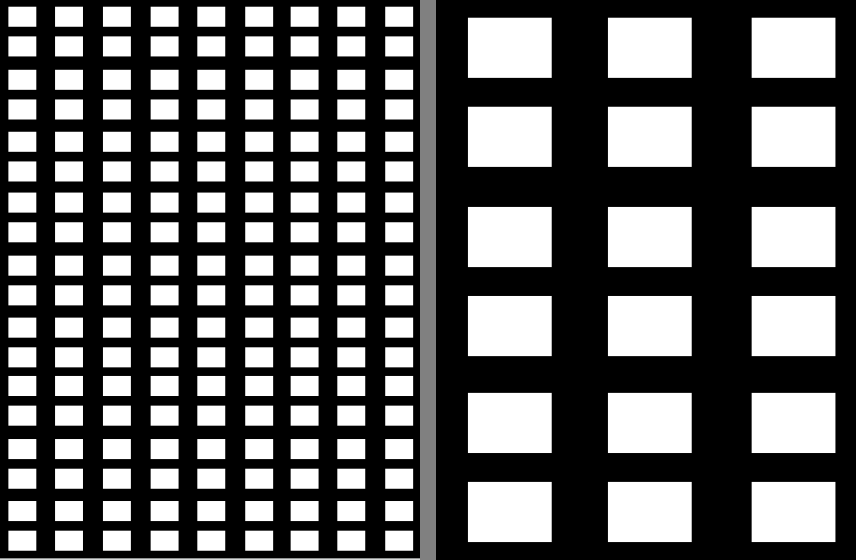
Left: the whole. Right: its middle third, enlarged.
A Shadertoy shader for this pattern:

```glsl
// Lengths are fractions of the canvas; x runs right, y runs down from the top.
const vec2 SHEET = vec2(576.0, 768.0);
const vec2 WINDOW_SIZE = vec2(38.3, 27.5) / SHEET;
const float PAIR_STEP = 40.7 / SHEET.y;

// Three blocks per axis, each holding three unevenly spaced cells
const vec3 BLOCK_X = vec3(11.5, 206.6, 398.6) / SHEET.x;
const vec3 CELL_X = vec3(0.0, 64.0, 129.7) / SHEET.x;
const vec3 BLOCK_Y = vec3(9.2, 264.1, 515.6) / SHEET.y;
const vec3 CELL_Y = vec3(0.0, 86.5, 171.5) / SHEET.y;

const float STRIP_HEIGHT = 2.3 / SHEET.y;
const vec3 BAR_COLOR = vec3(0.0);
const vec3 WINDOW_COLOR = vec3(1.0);
const vec3 STRIP_COLOR = vec3(0.84, 0.85, 0.85);

// Smoothed coverage of the span from start to start + size
float span(float p, float start, float size, float pixel) {
    float halfSize = 0.5 * size;
    float dist = abs(p - start - halfSize) - halfSize;
    return clamp(0.5 - dist / pixel, 0.0, 1.0);
}

// Nine spans along one axis: three blocks of three cells
float spans(float p, vec3 blocks, vec3 cells, float size, float pixel) {
    float cover = 0.0;
    for (int b = 0; b < 3; b++) {
        for (int c = 0; c < 3; c++) {
            cover = max(cover, span(p, blocks[b] + cells[c], size, pixel));
        }
    }
    return cover;
}

void mainImage(out vec4 fragColor, in vec2 fragCoord) {
    vec2 pixel = 1.0 / iResolution.xy;
    vec2 uv = fragCoord * pixel;
    uv.y = 1.0 - uv.y;

    // Columns, and rows grouped in close pairs
    float columns = spans(uv.x, BLOCK_X, CELL_X, WINDOW_SIZE.x, pixel.x);
    float upperRows = spans(uv.y, BLOCK_Y, CELL_Y, WINDOW_SIZE.y, pixel.y);
    float lowerRows = spans(uv.y - PAIR_STEP, BLOCK_Y, CELL_Y, WINDOW_SIZE.y, pixel.y);
    float windows = columns * max(upperRows, lowerRows);

    vec3 color = mix(BAR_COLOR, WINDOW_COLOR, windows);

    // Pale strip along the bottom edge
    float strip = clamp(0.5 + (uv.y - 1.0 + STRIP_HEIGHT) / pixel.y, 0.0, 1.0);
    color = mix(color, STRIP_COLOR, strip);

    fragColor = vec4(color, 1.0);
}
```
